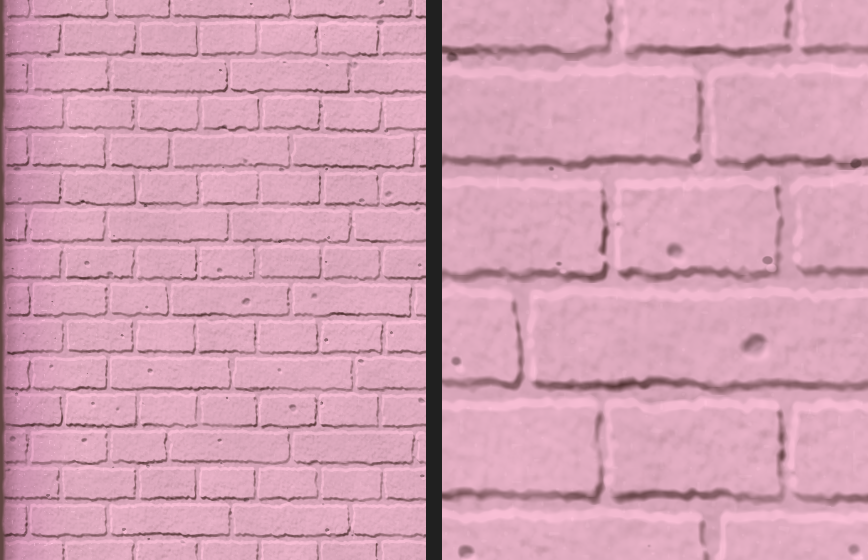
Left, the full canvas; right, a detail of the centre.
Write a WebGL 1 fragment shader that draws this texture.

```glsl
precision highp float;
// Pink painted brick wall: long and short courses alternate, lit from the upper left.
uniform vec2 u_resolution;

float hash(vec2 p) {
  vec3 q = fract(p.xyx * vec3(0.1031, 0.1030, 0.0973));
  q += dot(q, q.yzx + 33.33);
  return fract((q.x + q.y) * q.z);
}

float noise(vec2 p) {
  vec2 i = floor(p), f = fract(p);
  f = f * f * (3.0 - 2.0 * f);
  return mix(mix(hash(i), hash(i + vec2(1, 0)), f.x),
             mix(hash(i + vec2(0, 1)), hash(i + vec2(1, 1)), f.x), f.y);
}

float fbm(vec2 p) {
  float sum = 0.0, amp = 0.5;
  for (int i = 0; i < 4; i++) {
    sum += amp * noise(p);
    p = p * 2.03 + 17.3;
    amp *= 0.5;
  }
  return sum;
}

// Left and right ends of the brick at x; cut bricks fill the left corner.
vec2 brickSpan(float x, float row) {
  bool isShort = mod(row, 2.0) > 0.5;
  bool isShifted = mod(row, 4.0) < 0.5;
  float start = isShort ? 3.66 : (isShifted ? 4.56 : 2.91);
  float pitch = isShort ? 1.655 : 3.29;
  if (x >= start) {
    float left = start + floor((x - start) / pitch) * pitch;
    return vec2(left, left + pitch);
  }
  if (isShort) return x < 1.69 ? vec2(0.05, 1.69) : vec2(1.69, start);
  if (x < 0.79) return vec2(0.05, 0.79);
  return x < 2.91 ? vec2(0.79, 2.91) : vec2(2.91, start);
}

// Small dents and the occasional larger chip, one per chosen cell.
float pits(vec2 w) {
  vec2 cell = floor(w * 1.1), f = fract(w * 1.1);
  vec2 centre = 0.25 + 0.5 * vec2(hash(cell + 3.7), hash(cell + 9.1));
  float size = hash(cell + 21.0);
  float radius = 0.04 + 0.11 * size * size * size;
  vec2 d = (f - centre) * vec2(1.0, 1.25);
  float ragged = 0.08 * (noise(w * 9.0) - 0.5);
  return step(0.62, hash(cell + 5.0)) * (1.0 - smoothstep(radius * 0.4, radius * 1.2, length(d) + ragged));
}

// Surface height: x is relief, y is the brick mask, z is a random value per brick.
vec3 wall(vec2 w, float px) {
  float row = floor(w.y);
  float x = w.x + 0.14 * (noise(vec2(w.x * 0.6, row * 7.0)) - 0.5);
  vec2 span = brickSpan(x, row);
  vec2 mid = vec2(0.5 * (span.x + span.y), 0.54);
  vec2 halfSize = vec2(0.5 * (span.y - span.x) - 0.065, 0.41);
  vec2 q = abs(vec2(x, fract(w.y)) - mid) - halfSize + 0.07;
  float d = length(max(q, 0.0)) + min(max(q.x, q.y), 0.0) - 0.07;
  d += 0.07 * (noise(w * 4.0) - 0.5) + 0.05 * (noise(w * 13.0) - 0.5);
  float soft = max(0.035, px);
  float brick = 1.0 - smoothstep(-soft, soft, d);
  float relief = brick + 0.34 * fbm(w * 6.0) + 0.12 * noise(w * 17.0) - 0.6 * pits(w);
  return vec3(relief, brick, hash(vec2(floor(mid.x * 8.0), row)));
}

void main() {
  vec2 p = gl_FragCoord.xy / u_resolution.y;
  float px = 15.1 / u_resolution.y;

  // One unit is one course; y counts downward, with slightly uneven courses.
  vec2 w = vec2(p.x, 1.0 - p.y) * 15.1 + vec2(0.0, 0.56);
  w.y += 0.06 * (noise(vec2(w.x * 0.4, w.y * 0.3)) - 0.5) - 0.07 * sin(3.14159 * p.y);

  vec3 here = wall(w, px);
  float slope = here.x - wall(w - vec2(0.035, 0.07), px).x;

  // Paint, with mottling and small differences between bricks.
  vec3 color = vec3(0.872, 0.666, 0.746);
  color *= mix(0.965, 0.99 + 0.025 * here.z, here.y);
  color *= 1.0 + 0.07 * (fbm(w * 0.9 + 4.0) - 0.47) + 0.035 * (noise(w * 14.0) - 0.5);

  // Lit upper edges and uneven shadows below and right of each brick.
  float depth = mix(0.22, 0.68, noise(w * vec2(1.3, 2.1) + 31.0));
  float shadow = clamp(-slope, 0.0, 1.2) * depth;
  color *= 1.0 + 0.14 * clamp(slope, 0.0, 0.6);
  color *= 1.0 - shadow * vec3(0.85, 0.96, 1.0);
  color *= 1.0 - 0.13 * pits(w);

  // Pale paint flecks, denser toward the left.
  float fleck = smoothstep(0.87, 0.97, noise(w * 15.0 + 50.0));
  color += 0.09 * fleck * mix(1.0, 0.25, smoothstep(0.0, 0.25, p.x));

  // Mauve shade and the dark corner along the left side.
  color *= mix(vec3(0.91, 0.84, 0.91), vec3(1.0), smoothstep(0.0, 0.15, p.x));
  float corner = p.x + 0.004 * (noise(vec2(w.y * 3.0, 2.0)) - 0.5);
  color *= mix(vec3(0.83, 0.80, 0.79), vec3(1.0), smoothstep(0.006, 0.04, corner));
  color = mix(vec3(0.38, 0.27, 0.26), color, smoothstep(0.002, 0.011, corner));

  gl_FragColor = vec4(color, 1.0);
}
```
